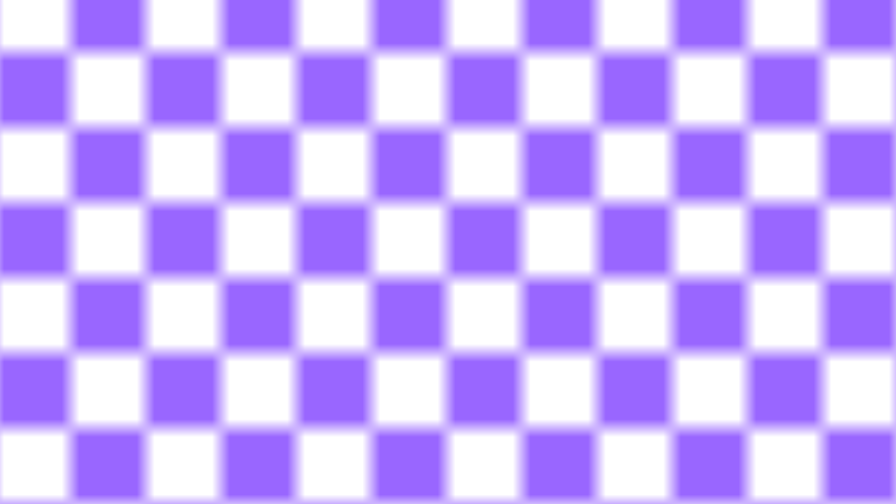
A WebGL 1 fragment shader for this pattern:

```glsl
precision highp float;
// Soft checkerboard of violet and white squares.
// A signed triangle wave per axis is clamped into a blurred square wave;
// the product of both waves picks the colour, blending evenly at corners.

uniform vec2 u_resolution;

// Lengths are in canvas heights, except the blur, which is in cells.
const float CELL_SIZE = 0.1492;
const vec2 GRID_ORIGIN = vec2(0.1400, 0.0014);
const float EDGE_BLUR = 0.235;
const vec3 VIOLET = vec3(0.60, 0.40, 1.00);
const vec3 WHITE = vec3(1.0);

// Signed distance to the nearest grid line, positive in even cells.
vec2 gridDistance(vec2 cell) {
  return abs(mod(cell - 0.5, 2.0) - 1.0) - 0.5;
}

void main() {
  vec2 position = gl_FragCoord.xy / u_resolution.y;
  vec2 cell = (position - GRID_ORIGIN) / CELL_SIZE;

  // Keep the ramp at least one pixel wide on small canvases.
  float pixel = 1.0 / (u_resolution.y * CELL_SIZE);
  float ramp = max(EDGE_BLUR, pixel);

  // Linear edge ramps, combined into the checker value.
  vec2 wave = clamp(gridDistance(cell) * 2.0 / ramp, -1.0, 1.0);
  float violetAmount = 0.5 + 0.5 * wave.x * wave.y;

  gl_FragColor = vec4(mix(WHITE, VIOLET, violetAmount), 1.0);
}
```
